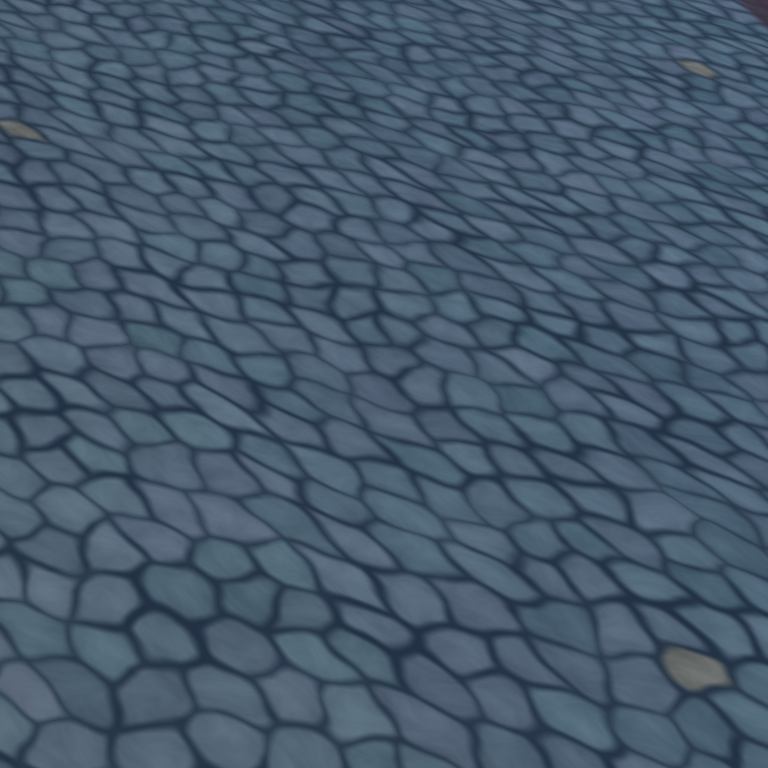
This texture is drawn by a three.js fragment shader. Its source:

```glsl
// Worn blue-grey cobblestones on a street that recedes towards the top.
// A tilted ground projection carries a jittered cellular lattice; smoothed
// distances to the cell borders give the joints, layered sines the wear.

#define HORIZON 1.95     // height of the vanishing line
#define TILT 0.15        // fall of the rows towards the right
#define LEAN 0.65        // vanishing point of the side joints, left of canvas
#define ROWS 50.0
#define COLUMNS 20.0
#define JITTER 0.52      // scatter of the stone centres
#define JOINT 0.068      // half width of a joint, in stones
#define BLUR 0.0030      // edge softness, in canvas units
#define JOINT_COLOR vec3(0.135, 0.195, 0.265)
#define STONE_DARK vec3(0.245, 0.315, 0.385)
#define STONE_LIGHT vec3(0.355, 0.435, 0.505)
#define STONE_TAN vec3(0.430, 0.430, 0.405)

varying vec2 vUv;

float hash(vec2 p) {
  vec3 q = fract(vec3(p.xyx) * 0.1031);
  q += dot(q, q.yzx + 33.33);
  return fract((q.x + q.y) * q.z);
}

// Rotated, self-warped sine octaves, roughly -0.8 to 0.8
float layeredSines(vec2 q) {
  float sum = 0.0;
  float amp = 0.5;
  for (int i = 0; i < 5; i++) {
    q = mat2(0.8, 0.6, -0.6, 0.8) * q * 1.7 + 1.3;
    q += 0.7 * sin(q.yx * 0.8);
    sum += amp * sin(q.x) * sin(q.y);
    amp *= 0.65;
  }
  return sum;
}

// Centre of the stone in a lattice cell; every row slides sideways
vec2 stoneCentre(vec2 cell) {
  vec2 jitter = vec2(hash(cell + 11.7), hash(cell + 47.3)) - 0.5;
  float slide = 0.7 * (hash(vec2(cell.y, 5.1)) - 0.5);
  return cell + 0.5 + vec2(slide, 0.0) + JITTER * jitter;
}

// x: rounded distance to the border, yz: cell of the stone
vec3 cobbles(vec2 p) {
  vec2 base = floor(p);
  vec2 ownCell = base;
  vec2 own = vec2(0.0);
  float nearest = 100.0;
  for (int j = -2; j <= 2; j++) {
    for (int i = -2; i <= 2; i++) {
      vec2 cell = base + vec2(float(i), float(j));
      vec2 offset = stoneCentre(cell) - p;
      float d = dot(offset, offset);
      if (d < nearest) {
        nearest = d;
        own = offset;
        ownCell = cell;
      }
    }
  }
  float blend = 0.0;
  for (int j = -2; j <= 2; j++) {
    for (int i = -2; i <= 2; i++) {
      vec2 offset = stoneCentre(base + vec2(float(i), float(j))) - p;
      vec2 between = offset - own;
      if (dot(between, between) > 0.0001) {
        float d = dot(0.5 * (own + offset), normalize(between));
        blend += exp(-22.0 * d);
      }
    }
  }
  return vec3(-log(blend) / 22.0, ownCell);
}

void main() {
  // Ground projection, then a slow waviness of the courses
  float depth = HORIZON - vUv.y - TILT * vUv.x;
  vec2 ground = vec2(COLUMNS * (vUv.x + LEAN), ROWS) / depth;
  float density = ROWS / (depth * depth);
  vec2 p = ground;
  p += 0.28 * sin(ground.yx * vec2(0.55, 0.75) + vec2(0.4, 2.1));
  p += 0.10 * sin(ground.yx * vec2(1.9, 2.3) + vec2(3.0, 0.7));
  p += 0.035 * sin(ground.yx * 6.1 + 2.0 * sin(ground * 2.7));

  vec3 stone = cobbles(p);
  float tone = hash(stone.yz + 3.9);
  float tint = hash(stone.yz + 81.2) - 0.5;

  // Stone faces: own tone, mottled wear, a warm or cool cast, rare tan ones
  float wear = layeredSines(ground * 2.2 + 9.0 * tone);
  float patches = layeredSines(vUv * 3.1 + 4.0);
  float light = 0.36 + 0.46 * tone + 0.30 * wear + 0.16 * patches;
  light += 0.14 * smoothstep(0.10, 0.35, stone.x);
  vec3 color = mix(STONE_DARK, STONE_LIGHT, light);
  color += tint * vec3(0.030, -0.004, 0.012);
  color += vec3(-0.008, -0.002, 0.012) * (vUv.x + vUv.y - 1.0);
  float tan0 = step(0.988, hash(stone.yz + 29.4));
  color = mix(color, STONE_TAN + 0.06 * wear, 0.8 * tan0);

  // Joints: uneven width and depth, softer with distance
  float gaps = layeredSines(ground * 0.6 + 2.0);
  float halfWidth = JOINT * (1.0 + 0.75 * gaps);
  float soft = 0.035 + BLUR * density;
  float face = smoothstep(halfWidth - soft, halfWidth + soft, stone.x);
  float fill = 0.90 + 0.25 * gaps;
  color = mix(color, JOINT_COLOR, clamp(fill, 0.0, 1.0) * (1.0 - face));

  // Reddish kerb in the far right corner
  float kerb = smoothstep(1.955, 1.970, vUv.x + vUv.y);
  color = mix(color, vec3(0.25, 0.20, 0.25), 0.85 * kerb);

  gl_FragColor = vec4(color, 1.0);
}
```
